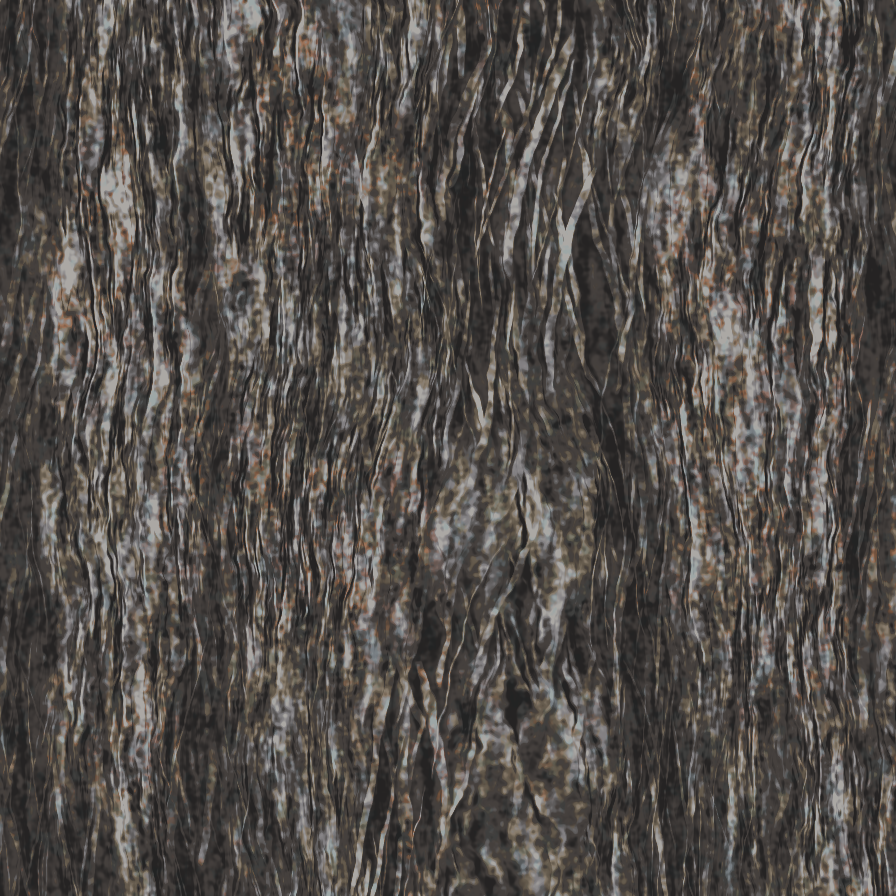
A WebGL 2 fragment shader for this texture:

```glsl
#version 300 es
precision highp float;

uniform vec2 u_resolution;
out vec4 outColor;

#define PLATE_SCALE vec2(13.0, 2.0)
#define CRACK_SCALE vec2(34.0, 5.0)
#define FISSURE_SCALE vec2(75.0, 14.0)
#define FIBRE_SCALE vec2(115.0, 19.0)
#define GRAIN_SCALE vec2(210.0, 120.0)
#define FAN_ORIGIN vec2(0.55, 0.64)
#define RELIEF 0.45
#define STRAND_LAYERS 10
#define STRAND_DENSITY 0.65
#define RUST_AMOUNT 0.6

float hash(vec2 p) {
    return fract(sin(dot(p, vec2(127.1, 311.7))) * 43758.5453);
}

float noise(vec2 p) {
    vec2 cell = floor(p), f = fract(p);
    f = f * f * (3.0 - 2.0 * f);
    float low = mix(hash(cell), hash(cell + vec2(1, 0)), f.x);
    float high = mix(hash(cell + vec2(0, 1)), hash(cell + vec2(1, 1)), f.x);
    return mix(low, high, f.y);
}

float fbm(vec2 p, int octaves) {
    float sum = 0.0, total = 0.0, amp = 0.5;
    for (int i = 0; i < octaves; i++) {
        sum += amp * noise(p);
        total += amp;
        amp *= 0.55;
        p = p * 2.03 + vec2(17.3, 9.1);
    }
    return sum / total;
}

// Wavy growth direction, spreading downwards below the fan origin
vec2 bend(vec2 p) {
    float side = p.x - FAN_ORIGIN.x;
    float below = 1.0 - smoothstep(0.15, FAN_ORIGIN.y, p.y);
    float spread = 1.1 * below * exp(-50.0 * side * side);
    vec2 q = vec2(FAN_ORIGIN.x + side / (1.0 + spread), p.y);
    q.x += 0.07 * (fbm(p * vec2(4.0, 3.0), 2) - 0.5);
    q.x += 0.018 * (fbm(p * vec2(20.0, 15.0), 4) - 0.5);
    return q;
}

// Raised plates split by narrow cracks
float surfaceHeight(vec2 q) {
    float plate = smoothstep(0.32, 0.53, fbm(q * PLATE_SCALE, 6));
    float crack = abs(fbm(q * CRACK_SCALE + 7.0, 5) - 0.5);
    return plate * smoothstep(0.0, 0.09, crack);
}

// Loose tapering strands: x = coverage, y = shadow, z = random shade
vec3 strand(vec2 p, float layer) {
    float angle = 0.7 * (hash(vec2(layer, 4.7)) - 0.5);
    float c = cos(angle), s = sin(angle);
    vec2 size = vec2(0.065, 0.3) * mix(0.55, 1.1, hash(vec2(layer, 8.3)));
    vec2 g = mat2(c, s, -s, c) * p / size + layer * 5.37;
    g.y += hash(vec2(floor(g.x), layer));
    vec2 id = floor(g) + layer * 13.0, f = fract(g);
    float pick = hash(id), shade = hash(id + 3.1);
    float along = 2.0 * f.y - 1.0;
    float curve = (hash(id + 5.9) - 0.5) * 0.45 * along * along;
    float centre = 0.5 + 0.25 * (hash(id + 9.2) - 0.5) + curve;
    float ragged = 0.003 * (fbm(p * vec2(120.0, 45.0), 2) - 0.5);
    float offset = (f.x - centre) * size.x + ragged;
    float taper = sqrt(sqrt(max(0.0, 1.0 - along * along)));
    float width = mix(0.0008, 0.006, pow(hash(id + 2.4), 2.5)) * taper;
    float soft = 0.0009;
    float present = step(pick, STRAND_DENSITY) * smoothstep(0.3, 0.7, taper);
    float cover = 1.0 - smoothstep(width - soft, width + soft, abs(offset));
    float shadow = 1.0 - smoothstep(width, width + 0.004, abs(offset - 0.002));
    return vec3(cover * present, shadow * present, shade);
}

// Tone ramp from faded black through warm grey to pale lilac grey
vec3 barkRamp(float t) {
    vec3 color = mix(vec3(0.145, 0.138, 0.137), vec3(0.27, 0.25, 0.24), smoothstep(0.02, 0.38, t));
    color = mix(color, vec3(0.37, 0.36, 0.36), smoothstep(0.42, 0.59, t));
    color = mix(color, vec3(0.51, 0.50, 0.51), smoothstep(0.59, 0.77, t));
    return mix(color, vec3(0.67, 0.66, 0.645), smoothstep(0.77, 1.03, t));
}

void main() {
    vec2 p = gl_FragCoord.xy / u_resolution;
    vec2 q = bend(p);

    // Relief, fine fissures and fibrous texture
    float height = surfaceHeight(q);
    float slope = height - surfaceHeight(q + vec2(-0.0025, 0.0015));
    float fissure = 1.0 - smoothstep(0.0, 0.07, abs(fbm(q * FISSURE_SCALE, 3) - 0.47));
    float fibre = fbm(q * FIBRE_SCALE + 3.0, 2) - 0.5;
    float grain = noise(mat2(0.8, 0.6, -0.6, 0.8) * p * GRAIN_SCALE.x) - 0.5;
    grain = 0.5 * grain + 0.6 * (noise(q * GRAIN_SCALE + 41.0) - 0.5);
    float tone = mix(0.23, 0.68, height) + RELIEF * slope;
    tone -= fissure * mix(0.06, 0.25, height);
    tone += fibre * mix(0.6, 1.05, height) + grain * mix(0.4, 0.85, height);

    // Strands, thickest over the recesses and around the fan
    float fan = exp(-28.0 * pow(p.x - FAN_ORIGIN.x, 2.0));
    float loose = clamp(1.0 - height + 0.5 * fan, 0.0, 1.0) * mix(0.6, 1.0, fan);
    for (int i = 0; i < STRAND_LAYERS; i++) {
        vec3 st = strand(mix(p, q, 0.8), float(i) + 1.0);
        tone = mix(tone, 0.1, 0.5 * st.y * loose);
        float lit = mix(0.38, 0.88, st.z) + fibre * 1.1 + grain * 0.8;
        tone = mix(tone, lit, st.x * loose);
    }

    // Weathered tints: tan, rust and blue-green
    vec3 color = barkRamp(tone);
    float body = smoothstep(0.38, 0.55, tone) * (1.0 - smoothstep(0.72, 0.92, tone));
    float ochre = smoothstep(0.42, 0.54, fbm(p * vec2(70.0, 30.0) + 31.0, 4));
    color *= mix(vec3(1.0), vec3(1.07, 0.99, 0.84), ochre * body);
    float patches = smoothstep(0.45, 0.7, fbm(p * vec2(9.0, 5.0) + 53.0, 3));
    float rust = patches * body * smoothstep(0.5, 0.7, fbm(p * 130.0 + 11.0, 3));
    color = mix(color, color * vec3(1.25, 0.86, 0.68), rust * RUST_AMOUNT);
    float moss = smoothstep(0.55, 0.72, fbm(p * vec2(110.0, 75.0) + 77.0, 3));
    color *= mix(vec3(1.0), vec3(0.92, 0.99, 1.01), moss);
    outColor = vec4(color, 1.0);
}
```
